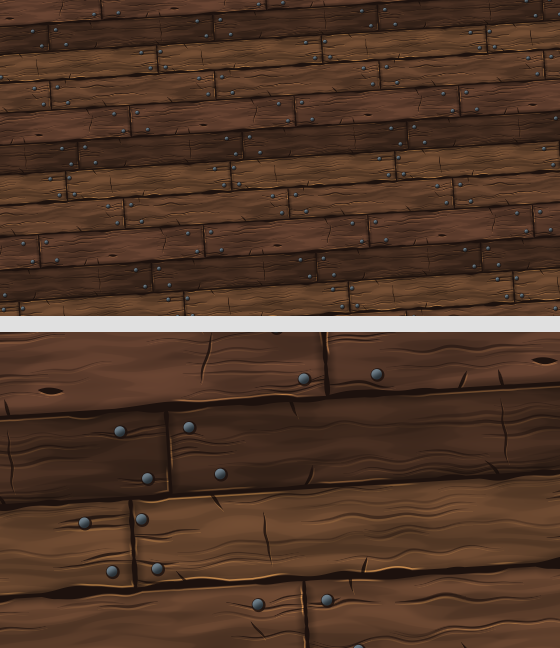
Top, the full canvas; bottom, a detail of the centre.
This texture is drawn by a WebGL 1 fragment shader. Its source:

```glsl
precision highp float;
// Tilted rows of worn wooden planks with dark seams, cracks and steel nails.
uniform vec2 u_resolution;

const float TILT = 0.0614;
const float SPAN = 0.5218;  // plank length
const float GROUP = 0.391;  // height of four rows
const vec3 GAP = vec3(0.11, 0.065, 0.05);
const vec3 WORN = vec3(1.75, 1.8, 1.5);  // gain of bare edges
const vec3 STEEL_DARK = vec3(0.16, 0.19, 0.21);
const vec3 STEEL_LIGHT = vec3(0.42, 0.48, 0.52);

float hash(vec2 p) {
  return fract(sin(dot(p, vec2(127.1, 311.7))) * 43758.5);
}

float corner(vec2 cell, vec2 offset) {
  float angle = 6.2832 * hash(cell);
  return dot(vec2(cos(angle), sin(angle)), offset);
}

// Gradient noise
float noise(vec2 p) {
  vec2 i = floor(p), f = fract(p), e = vec2(1.0, 0.0);
  vec2 s = f * f * (3.0 - 2.0 * f);
  float low = mix(corner(i, f), corner(i + e.xy, f - e.xy), s.x);
  float high = mix(corner(i + e.yx, f - e.yx), corner(i + e.xx, f - e.xx), s.x);
  return mix(low, high, s.y);
}

float pick(vec4 v, float index) {
  return dot(v, vec4(equal(vec4(0.0, 1.0, 2.0, 3.0), vec4(index))));
}

float cover(float d, float px) {
  return clamp(0.5 - d / px, 0.0, 1.0);
}

// Distance to a segment that tapers at both ends
float sliver(vec2 p, vec2 a, vec2 b, float w) {
  vec2 ab = b - a;
  float t = clamp(dot(p - a, ab) / dot(ab, ab), 0.0, 1.0);
  return length(p - a - ab * t) - w * 4.0 * t * (1.0 - t);
}

// Dark cut with a lit lip below it
vec3 carve(vec3 color, vec2 p, vec2 a, vec2 b, float w, float depth, float px) {
  float lip = cover(sliver(p + vec2(-0.001, 0.0028), a, b, w * 0.7), px);
  color *= mix(vec3(1.0), WORN, lip * depth * 0.6);
  return mix(color, GAP, cover(sliver(p, a, b, w), px) * depth);
}

vec3 wood(vec2 p, float row) {
  vec3 base = vec3(pick(vec4(0.370, 0.360, 0.335, 0.242), row),
                   pick(vec4(0.250, 0.240, 0.218, 0.158), row),
                   pick(vec4(0.166, 0.166, 0.160, 0.113), row));
  p.y += 0.012 * noise(p * vec2(11.0, 16.0) + row * 5.0);
  float broad = noise(p * vec2(5.0, 42.0) + row * 17.0);
  float fine = noise(p * vec2(13.0, 95.0) + row * 29.0);
  float bands = smoothstep(-0.06, 0.06, broad) + 0.6 * smoothstep(-0.06, 0.06, fine);
  return base * (0.89 + 0.12 * bands + 0.14 * broad + 0.12 * fine);
}

// Long splits along the grain; the first eight start at the plank ends
vec3 addGrain(vec3 color, vec2 p, float height, float row, float px) {
  for (int i = 0; i < 22; i++) {
    float k = float(i), atEnd = step(k, 7.5);
    vec2 seed = vec2(k + 3.0, row * 7.0 + 1.0);
    float size = mix(0.06, 0.03, atEnd) + mix(0.15, 0.06, atEnd) * hash(seed);
    vec2 a = vec2((SPAN - size) * mix(hash(seed + 31.0), mod(k, 2.0), atEnd),
                  height * (0.09 + 0.82 * hash(seed + 57.0)));
    vec2 b = a + vec2(size, 0.012 * (hash(seed + 83.0) - 0.5));
    float depth = mix(0.25 + 0.4 * hash(seed + 19.0), 0.8, atEnd);
    color = carve(color, p, a, b, 0.0005 + 0.0011 * hash(seed + 11.0), depth, px);
  }
  return color;
}

// Cross crack, seam nicks and a knot
vec3 addCracks(vec3 color, vec2 p, float height, float row, float px) {
  vec2 mid = vec2(SPAN * pick(vec4(0.27, 0.90, 0.76, 0.68), row), height * 0.5);
  vec2 arm = vec2(pick(vec4(-0.002, -0.006, 0.010, -0.001), row),
                  pick(vec4(0.28, 0.10, 0.30, 0.35), row) * height);
  color = carve(color, p, mid - arm, mid + arm, 0.0015, 0.85, px);
  for (int i = 0; i < 3; i++) {
    vec2 seed = vec2(float(i) + 71.0, row + 2.0);
    float top = mod(float(i), 2.0), inward = 1.0 - 2.0 * top;
    vec2 root = vec2(SPAN * (0.08 + 0.84 * hash(seed)), height * top - 0.008 * inward);
    vec2 tip = root + vec2(0.044 * (hash(seed + 9.0) - 0.5), inward * 0.028);
    color = carve(color, p, root, tip, 0.0018, 0.9, px);
  }
  vec2 knot = vec2(0.44 * SPAN, 0.28 * height), reach = vec2(0.014, 0.0);
  return carve(color, p, knot - reach, knot + reach, 0.0035, pick(vec4(0, 0, 1, 0), row), px);
}

// Chipped outline: edge is positive on the wood, negative in the gap
vec3 addEdges(vec3 color, vec2 p, float height, float row, float px) {
  float low = p.y - 0.002 - 0.009 * max(0.0, noise(vec2(p.x * 23.0, row + 0.37)));
  float high = height - p.y - 0.002 - 0.007 * max(0.0, noise(vec2(p.x * 27.0, row + 8.61)));
  float ends = min(p.x, SPAN - p.x) - 0.0014 - 0.003 * abs(noise(vec2(p.y * 70.0, row + 0.5)));
  float edge = min(min(low, high), ends);
  color *= mix(0.74, 1.0, smoothstep(0.0, 0.011, edge));
  float wear = smoothstep(0.0, 0.25, noise(p * vec2(13.0, 30.0) + row * 3.7));
  float rim = cover(abs(edge - 0.0015) - 0.0008, px);
  color *= mix(vec3(1.0), WORN * 1.3, rim * wear);
  return mix(color, GAP, cover(edge, px));
}

vec3 addNails(vec3 color, vec2 p, float height, float row, float px) {
  for (int i = 0; i < 4; i++) {
    float lower = mod(float(i), 2.0);
    float head = mix(0.023, 0.053, lower) * mix(0.45, 1.0, step(0.5, row));
    float x = i < 2 ? head : SPAN - mix(0.050, 0.024, lower);
    vec2 q = p - vec2(x, height * mix(0.76, 0.21, lower));
    vec3 steel = mix(STEEL_DARK, STEEL_LIGHT, smoothstep(-0.005, 0.005, q.y - 0.5 * q.x));
    color = mix(color, GAP, cover(length(q + vec2(-0.0008, 0.0008)) - 0.0073, px) * 0.85);
    color = mix(color, steel, cover(length(q) - 0.0056, px));
  }
  return color;
}

void main() {
  float px = 1.0 / u_resolution.y, c = cos(TILT), s = sin(TILT);
  vec2 p = gl_FragCoord.xy * px - vec2(0.0, 1.0);
  // Rows widen downward; each group of four shifts sideways
  float t = (dot(p, vec2(s, -c)) - 0.1724) / GROUP;
  float q = t + 0.0284 * t * (2.0 - t), group = floor(q), f = q - group;
  float row = step(0.245, f) + step(0.495, f) + step(0.76, f);
  float bottom = pick(vec4(0.245, 0.495, 0.76, 1.0), row);
  float height = GROUP * pick(vec4(0.245, 0.25, 0.265, 0.24), row);
  float shift = pick(vec4(0.797, 0.137, 0.61, 0.282), row) + 0.134 * (group + 1.0) * (group + 1.0);
  p = vec2(fract(dot(p, vec2(c, s)) / SPAN - shift) * SPAN, (bottom - f) * GROUP);
  vec2 bent = p + vec2(0.004 * noise(p.yx * vec2(60.0, 9.0) + row),
                       0.011 * noise(p * vec2(24.0, 16.0) + row * 11.0));
  vec3 color = addGrain(wood(p, row), bent, height, row, px);
  color = addCracks(color, bent, height, row, px);
  color = addEdges(color, p, height, row, px);
  gl_FragColor = vec4(addNails(color, p, height, row, px), 1.0);
}
```
